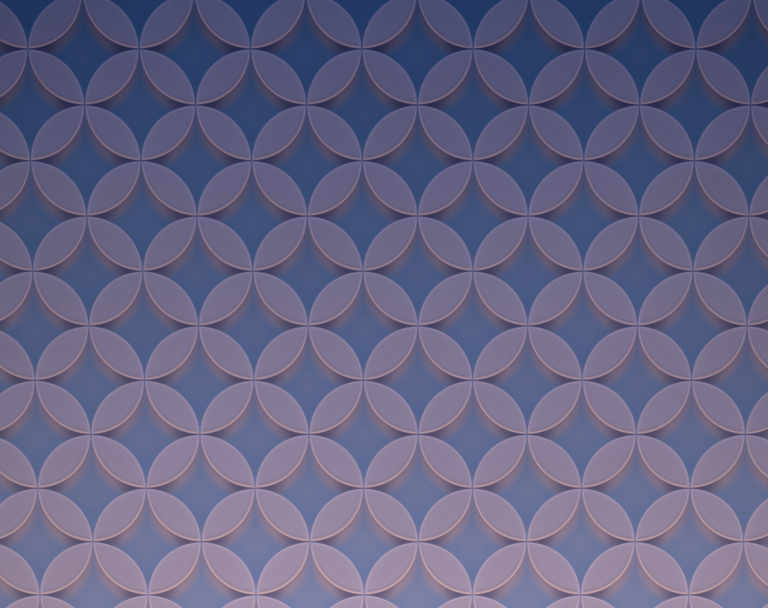
Give the GLSL for this pattern, as a Shadertoy shader.

```glsl
// Raised leaf-shaped panels in a lattice of overlapping circles, lit from dusk blue to warm mauve.

// Signed distance to the nearest leaf; lattice nodes are one unit apart along x.
float leafDistance(vec2 p) {
    vec2 f = abs(fract(vec2(p.x + p.y, p.x - p.y)) - 0.5);
    vec2 toNeighbour = vec2(1.0 - max(f.x, f.y), min(f.x, f.y));
    return (length(toNeighbour) - 0.7071) * 0.7071 + 0.004;
}

// Position inside the star-shaped gap, y pointing down, corners at +-0.5.
vec2 gapPosition(vec2 p) {
    vec2 f = fract(vec2(p.x + p.y, p.x - p.y)) - 0.5;
    return 0.5 * vec2(f.x + f.y, f.x - f.y);
}

// Slow uneven wash from layered sines.
float wash(vec2 p) {
    return sin(p.x * 1.3 + sin(p.y * 0.9)) * 0.6 + sin(p.y * 2.1 + p.x * 0.7) * 0.4;
}

void mainImage(out vec4 fragColor, in vec2 fragCoord) {
    vec2 uv = fragCoord / iResolution.y;
    float down = 1.0 - uv.y;

    // Slight perspective: rows and columns tighten towards the bottom.
    float fromFirstRow = down - 0.0805;
    float row = fromFirstRow / (0.09245 - 0.00295 * fromFirstRow);
    float column = (uv.x - 0.7323) * (1.0 + 0.00295 * row) / 0.1831;
    vec2 p = vec2(column + 3.749, row * 0.5);
    float pixel = 1.0 / (0.1831 * iResolution.y);

    float d = leafDistance(p);
    vec2 gap = gapPosition(p);
    float slope = (leafDistance(p + vec2(0.0, 0.02)) - leafDistance(p - vec2(0.0, 0.02))) / 0.04;
    float underside = smoothstep(-0.1, 0.7, slope);

    // Palette, changing from top to bottom
    vec3 leafColor = mix(vec3(0.29, 0.30, 0.45), vec3(0.65, 0.58, 0.67), down);
    vec3 backColor = mix(vec3(0.11, 0.21, 0.38), vec3(0.43, 0.48, 0.65), down);
    vec3 glowColor = mix(vec3(0.28, 0.24, 0.34), vec3(0.68, 0.56, 0.60), down);
    vec3 shadeColor = mix(vec3(0.12, 0.12, 0.24), vec3(0.40, 0.35, 0.45), down);
    vec3 rimColor = mix(vec3(0.48, 0.38, 0.45), vec3(0.86, 0.69, 0.66), down);

    // Backing with a soft mauve centre
    float centre = 1.0 - smoothstep(0.0, 0.38, length(gap));
    vec3 back = mix(backColor, leafColor, (0.15 + 0.2 * down) * centre);

    // Warm light and shade thrown below each leaf, darkest in the side corners
    float shadow = 1.0 - smoothstep(-0.06, 0.07, leafDistance(p - vec2(0.0, 0.09)));
    vec3 shadowColor = mix(glowColor, shadeColor, smoothstep(0.16, 0.38, abs(gap.x)));
    back = mix(back, shadowColor, 0.85 * shadow);
    back = mix(back, shadeColor, 0.35 * underside * exp(-max(d, 0.0) * 40.0));

    // Leaf face, gently shaded, with a bright bevelled rim
    vec3 leaf = leafColor * (1.0 + 0.25 * (d + 0.07));
    leaf *= 1.0 - 0.08 * underside * exp(-abs(d + 0.03) * 60.0);
    float rimOffset = (d + 0.010) / 0.010;
    float rim = exp(-rimOffset * rimOffset);
    leaf = mix(leaf, mix(leafColor * 1.12 + 0.02, rimColor, underside), rim * mix(0.55, 0.75, underside));

    vec3 color = mix(leaf, back, smoothstep(-pixel, pixel, d));

    // Uneven light and darker sides
    float side = uv.x - 0.5 * iResolution.x / iResolution.y;
    color *= 1.0 + 0.015 * wash(p) - 0.22 * side * side;
    fragColor = vec4(color, 1.0);
}
```
